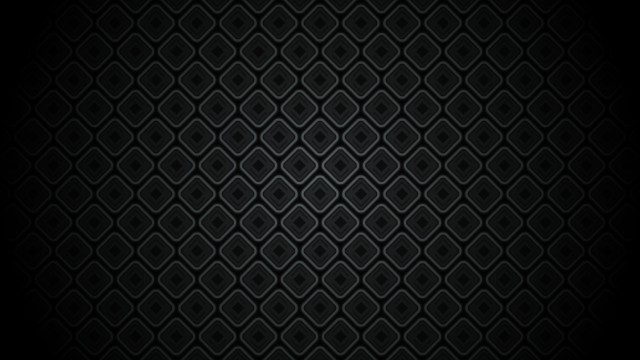
Reproduce this pattern procedurally as a Shadertoy shader.

```glsl
// Staggered rows of rounded diamond tiles, lit by a soft spot at the centre.
// Two interleaved grids give the stagger; each tile is a stack of filled
// distance-function layers, painted from the outer rim to the middle.

const vec2 CELL = vec2(1.0, 1.39);   // period of one grid, in tile widths

// Diamond with axis reach a + r, rounded by radius r
float roundedDiamond(vec2 p, float a, float r) {
    vec2 q = abs(vec2(p.x + p.y, p.x - p.y)) * 0.7071 - a * 0.7071;
    return length(max(q, 0.0)) + min(max(q.x, q.y), 0.0) - r;
}

vec2 repeatCell(vec2 p) {
    return p - CELL * round(p / CELL);
}

// Coverage of the inside of a distance field, about one pixel soft
float fill(float d, float pixel) {
    return clamp(0.5 - d / pixel, 0.0, 1.0);
}

float tileShade(vec2 p, float pixel) {
    float d = roundedDiamond(p, 0.30, 0.175);

    // Gap, rim, bright ring, inner groove and face
    float shade = mix(0.025, 0.055, fill(d - 0.035, pixel));
    shade = mix(shade, 0.15, fill(d, pixel));
    shade = mix(shade, 0.36, fill(d + 0.022, pixel));
    shade = mix(shade, 0.10, fill(d + 0.076, pixel));
    shade = mix(shade, 0.155, fill(d + 0.112, pixel));

    // Dark chevrons above and below, open at the side corners
    float chevron = abs(roundedDiamond(p, 0.29, 0.0)) - 0.022;
    chevron = max(chevron, abs(p.x) - 0.20);
    shade = mix(shade, 0.105, fill(chevron, pixel));

    // Sharp diamond in the middle
    return mix(shade, 0.065, fill(roundedDiamond(p, 0.155, 0.0), pixel));
}

void mainImage(out vec4 fragColor, in vec2 fragCoord) {
    vec2 uv = (fragCoord - 0.5 * iResolution.xy) / iResolution.y;
    float tilesPerHeight = 8.78;
    float pixel = tilesPerHeight / iResolution.y;

    // Keep whichever of the two staggered grids has the nearer tile
    vec2 p = (uv + vec2(0.0, 0.039)) * tilesPerHeight;
    vec2 even = repeatCell(p);
    vec2 odd = repeatCell(p + 0.5 * CELL);
    bool evenNearer = roundedDiamond(even, 0.30, 0.175) < roundedDiamond(odd, 0.30, 0.175);
    float shade = tileShade(evenNearer ? even : odd, pixel);

    // Spot light fading to black at the sides
    float light = max(1.0 - length(uv) / 0.9, 0.0);
    vec3 color = vec3(0.93, 1.0, 1.02) * shade * light;
    fragColor = vec4(color, 1.0);
}
```
